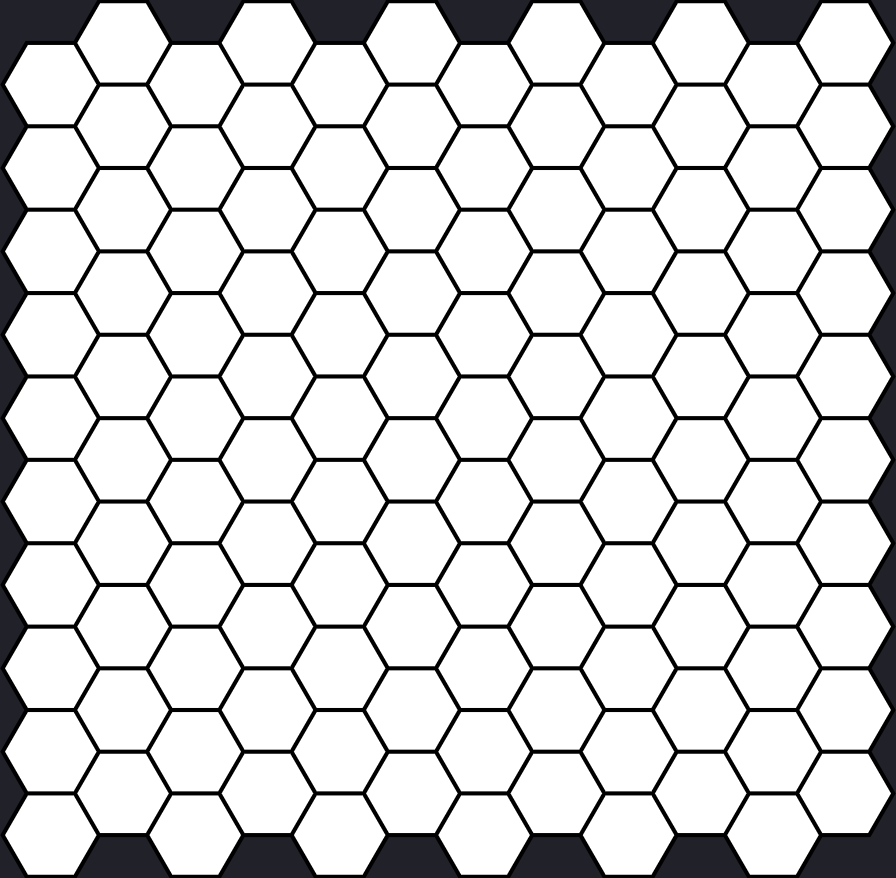
Reproduce this pattern procedurally as a WebGL 1 fragment shader.

```glsl
precision highp float;
// A honeycomb sheet of white flat-topped hexagons, 12 columns of 10 cells,
// with black outlines on a dark slate ground. Each pixel measures its distance
// to the closest cell of three neighbouring columns, one unit being a cell height.
uniform vec2 u_resolution;

// Signed distance to the sides of a flat-topped hexagon of height 1.
float hexagon(vec2 p) {
  p = abs(p);
  return max(p.y, dot(p, vec2(0.8660254, 0.5))) - 0.5;
}

// Centre of a cell; odd columns sit half a cell higher.
vec2 cellCentre(float column, float y) {
  float bottom = -4.75 + 0.5 * mod(column, 2.0);
  float row = clamp(floor(y - bottom + 0.5), 0.0, 9.0);
  return vec2((column - 5.5) * 0.8660254, bottom + row);
}

void main() {
  float pixel = 10.529 / u_resolution.y;
  vec2 p = (gl_FragCoord.xy - 0.5 * u_resolution) * pixel;

  // Nearest cell and nearest outline, limited to the cells of the sheet
  float nearestColumn = floor(p.x / 0.8660254 + 6.0);
  float sheet = 1e3;
  float outline = 1e3;
  for (int i = -1; i <= 1; i++) {
    float column = clamp(nearestColumn + float(i), 0.0, 11.0);
    float d = hexagon(p - cellCentre(column, p.y));
    sheet = min(sheet, d);
    outline = min(outline, abs(d));
  }

  // Ground, white cells, then the strokes over their shared sides
  float fill = clamp(0.5 - sheet / pixel, 0.0, 1.0);
  float stroke = clamp(0.5 + (0.0245 - outline) / pixel, 0.0, 1.0);
  vec3 color = mix(vec3(0.13, 0.13, 0.165), vec3(1.0), fill);
  color = mix(color, vec3(0.0), stroke);
  gl_FragColor = vec4(color, 1.0);
}
```
